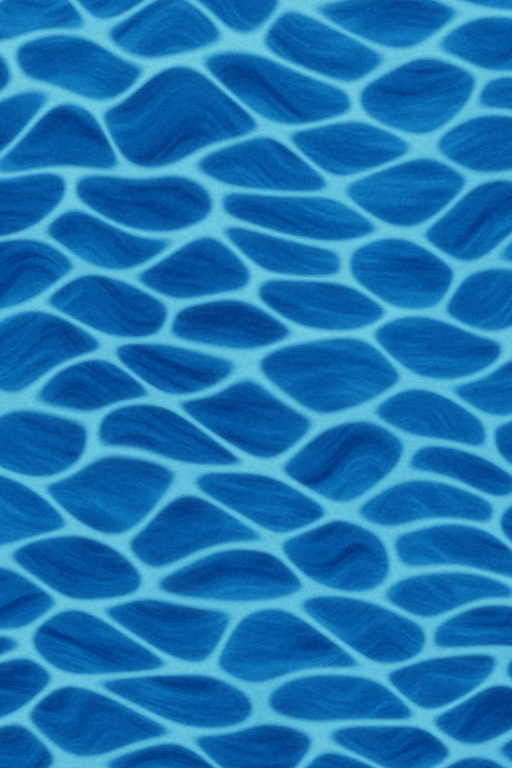
Give the GLSL for this texture, as a Shadertoy shader.

```glsl
#define CELL vec2(0.215, 0.054)  // column and row spacing, canvas heights
#define JITTER 0.52
#define ROW_STRETCH 0.48         // row spacing in the cell metric
#define WAVE 0.013               // height of the swell that bends the cells
#define LINE 0.0042              // half width of the pale lines
#define SOFT 0.0030              // softness of their rims
#define ROUNDING 125.0           // higher gives sharper cell corners
#define GLOW 0.0055              // reach of the halo inside the cells
#define GRAIN 0.045

const float TAU = 6.2832;
const vec3 ABYSS = vec3(0.005, 0.235, 0.525);
const vec3 DEEP  = vec3(0.015, 0.345, 0.635);
const vec3 WATER = vec3(0.060, 0.470, 0.735);
const vec3 HALO  = vec3(0.150, 0.565, 0.780);
const vec3 FOAM  = vec3(0.300, 0.690, 0.835);
const vec3 CREST = vec3(0.430, 0.785, 0.875);

vec2 hash22(vec2 p) {
    vec3 h = fract(vec3(p.xyx) * vec3(0.1031, 0.1030, 0.0973));
    h += dot(h, h.yzx + 33.33);
    return fract((h.xx + h.yz) * h.zy);
}

float noise(vec2 p) {
    vec2 i = floor(p), f = fract(p);
    f = f * f * (3.0 - 2.0 * f);
    float low = mix(hash22(i).x, hash22(i + vec2(1, 0)).x, f.x);
    float high = mix(hash22(i + vec2(0, 1)).x, hash22(i + vec2(1, 1)).x, f.x);
    return mix(low, high, f.y);
}

float fbm(vec2 p) {
    return 0.55 * noise(p) + 0.3 * noise(p * 2.1 + 17.3) + 0.15 * noise(p * 4.3 + 41.7);
}

// Bends straight rows into rolling swells
vec2 swell(vec2 p) {
    float phase = TAU * p.x / 0.27 + 9.0 * p.y + 4.5 * noise(p * 3.5 + 5.0);
    float lift = WAVE * sin(phase) + 0.035 * (noise(p * vec2(5.0, 4.0) + 31.0) - 0.5);
    return p + vec2(0.03 * (noise(p * 6.0 + 70.0) - 0.5), lift + 0.07 * p.x);
}

// Staggered, jittered cell centre in the stretched metric
vec2 seed(vec2 id) {
    vec2 shift = (hash22(id + 53.0) - 0.5) * JITTER;
    return (id + vec2(0.5 * mod(id.y, 2.0), 0.0) + shift) * vec2(1.0, ROW_STRETCH);
}

// x: rounded distance to the cell border, yz: offset from the centre
vec3 cells(vec2 q) {
    vec2 toMetric = vec2(1.0, ROW_STRETCH) / CELL;
    vec2 x = q * toMetric;
    vec2 base = floor(q / CELL + 0.5);
    vec2 home = vec2(0.0);
    float nearest = 1e5;
    for (int j = -3; j <= 3; j++)
    for (int i = -2; i <= 2; i++) {
        vec2 s = seed(base + vec2(i, j));
        float d = dot(s - x, s - x);
        if (d < nearest) { nearest = d; home = s; }
    }
    float sum = 0.0;
    for (int j = -4; j <= 4; j++)
    for (int i = -2; i <= 2; i++) {
        vec2 s = seed(base + vec2(i, j));
        vec2 across = s - home;
        if (dot(across, across) > 1e-5) {
            float d = dot(0.5 * (s + home) - x, across) / length(across * toMetric);
            sum += exp(-ROUNDING * d);
        }
    }
    return vec3(-log(sum) / ROUNDING, x - home);
}

void mainImage(out vec4 fragColor, in vec2 fragCoord) {
    vec2 p = fragCoord / iResolution.y;
    vec2 q = swell(p);
    vec3 cell = cells(q);
    float d = cell.x + 0.0022 * (noise(p * 22.0) - 0.5);

    // Brushed water inside the cells, following the swell
    vec2 flow = q + vec2(0.0, 0.02 * sin(cell.y * 5.0 + 9.0 * noise(p * 5.0)));
    float streaks = fbm(flow * vec2(9.0, 48.0));
    float bristles = fbm(flow * vec2(30.0, 190.0) + 9.0);
    float tone = 0.43 + 1.15 * (streaks - 0.5) + 0.35 * (bristles - 0.5);
    tone += 0.22 * (p.y - 0.5) - 0.30 * cell.z + 0.35 * (noise(p * 4.0 + 12.0) - 0.5);
    tone = clamp(tone, 0.0, 1.0);
    vec3 color = mix(ABYSS, DEEP, smoothstep(0.0, 0.5, tone));
    color = mix(color, WATER, smoothstep(0.45, 1.0, tone));

    // Soft halo, then the pale network of crests
    float halo = exp(-max(d - LINE, 0.0) / GLOW);
    color = mix(color, HALO, halo * (0.5 + 0.35 * streaks));
    float line = 1.0 - smoothstep(LINE - SOFT, LINE + SOFT, d);
    float shine = smoothstep(0.004, -0.002, d) * (0.35 + 0.5 * noise(p * 12.0) + 0.25 * p.y);
    color = mix(color, mix(FOAM, CREST, clamp(shine, 0.0, 1.0)), line);

    // Woven paper grain
    float weave = noise(p * vec2(330.0, 480.0)) + 0.5 * noise(p * vec2(150.0, 420.0)) - 0.75;
    color += GRAIN * weave * vec3(0.6, 1.0, 1.0);
    fragColor = vec4(clamp(color, 0.0, 1.0), 1.0);
}
```
